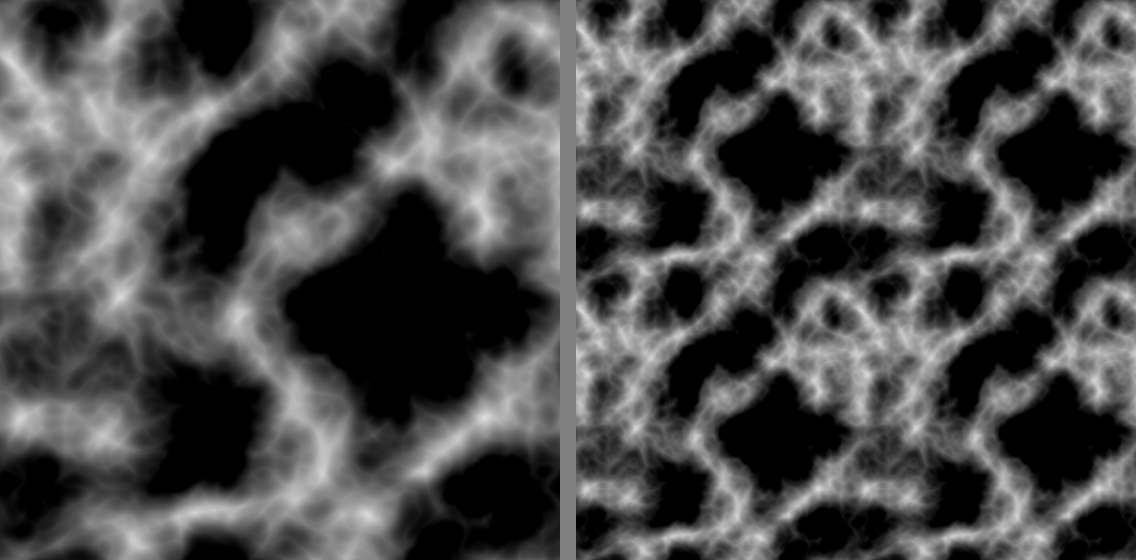
Left: one tile. Right: repeated 2 by 2.
A Shadertoy shader for this texture:

```glsl
// Integer hash giving a unit gradient for a lattice corner
vec2 cornerGradient(ivec2 cell, int period, int seed) {
    ivec2 c = ((cell % period) + period) % period;
    uint h = uint(c.x) * 1597334673u ^ uint(c.y) * 3812015801u ^ uint(seed + 11) * 2798796415u;
    h = (h ^ (h >> 16)) * 2146121005u;
    h = (h ^ (h >> 15)) * 2221713035u;
    h ^= h >> 16;
    vec2 random = vec2(h & 65535u, h >> 16) / 65535.0;
    return normalize(random - 0.5003);
}

// Gradient noise that repeats after a whole number of cells
float wrappedNoise(vec2 p, int period, int seed) {
    ivec2 cell = ivec2(floor(p));
    vec2 f = fract(p);
    vec2 fade = f * f * f * (f * (f * 6.0 - 15.0) + 10.0);
    float a = dot(cornerGradient(cell, period, seed), f);
    float b = dot(cornerGradient(cell + ivec2(1, 0), period, seed), f - vec2(1, 0));
    float c = dot(cornerGradient(cell + ivec2(0, 1), period, seed), f - vec2(0, 1));
    float d = dot(cornerGradient(cell + ivec2(1, 1), period, seed), f - vec2(1, 1));
    return mix(mix(a, b, fade.x), mix(c, d, fade.x), fade.y);
}

// Octaves of folded noise; each fold is a slightly rounded crease
float creaseDepth(vec2 uv) {
    float depth = 0.0;
    float amplitude = 1.0;
    int period = 3;
    for (int octave = 0; octave < 4; octave++) {
        // Shifted lattices keep creases of different octaves from meeting
        vec2 shift = fract(float(octave) * vec2(0.618, 0.382) + vec2(0.37, 0.21));
        float n = wrappedNoise(uv * float(period) + shift, period, octave);
        depth += amplitude * sqrt(n * n + 0.0001);
        amplitude *= 0.45;
        period *= 2;
    }
    return depth;
}

void mainImage(out vec4 fragColor, in vec2 fragCoord) {
    vec2 uv = fragCoord / iResolution.xy;

    // Bright veins where the folds are shallow, black hollows between
    float glow = clamp(0.9 - 2.0 * creaseDepth(uv), 0.0, 1.0);
    fragColor = vec4(vec3(glow), 1.0);
}
```
